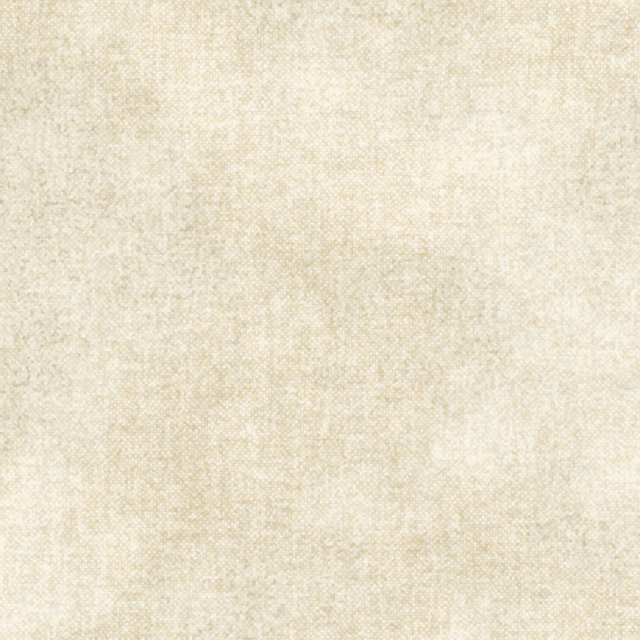
Reproduce this texture procedurally as a Shadertoy shader.

```glsl
// Aged cream linen: a fine plain weave with soft cloudy stains and ochre flecks.

const vec3 SHADE = vec3(0.870, 0.843, 0.758);
const vec3 PALE = vec3(0.968, 0.950, 0.898);
const vec3 OCHRE_SHIFT = vec3(0.006, -0.020, -0.060);
const vec3 FLECK_SHIFT = vec3(-0.065, -0.075, -0.095);

const float THREADS = 210.0;        // threads across the canvas
const float THREAD_WANDER = 1.3;    // sideways drift, in threads
const float RELIEF = 0.30;          // dark gaps between threads
const float CROSSING = 0.27;        // over and under alternation
const float CLOUD_SCALE = 4.5;
const float CLOUD_CONTRAST = 1.0;
const float SLUB_CONTRAST = 0.36;
const float GRAIN_SCALE = 230.0;
const float GRAIN_CONTRAST = 0.68;
const float FLECK_SCALE = 190.0;
const float PI = 3.14159265;

vec3 hash3(vec2 cell) {
    vec3 p = fract(cell.xyx * vec3(0.1031, 0.1030, 0.0973));
    p += dot(p, p.yxz + 33.33);
    return fract((p.xxy + p.yzz) * p.zyx);
}

// Cellular noise: random values blended by distance to scattered points
float cellNoise(vec2 p) {
    vec2 cell = floor(p);
    float total = 0.0;
    float weightSum = 0.0;
    for (int y = -1; y <= 1; y++) {
        for (int x = -1; x <= 1; x++) {
            vec2 neighbour = cell + vec2(x, y);
            vec3 seed = hash3(neighbour);
            vec2 offset = neighbour + 0.15 + 0.7 * seed.xy - p;
            float weight = exp(-5.0 * dot(offset, offset));
            total += weight * seed.z;
            weightSum += weight;
        }
    }
    return total / weightSum;
}

// Layered cellular noise, centred on zero
float clouds(vec2 p) {
    float sum = 0.0;
    float amplitude = 0.5;
    for (int i = 0; i < 5; i++) {
        sum += amplitude * (cellNoise(p) - 0.5);
        p = mat2(0.8, 0.6, -0.6, 0.8) * p * 2.1 + 17.3;
        amplitude *= 0.62;
    }
    return sum;
}

// Plain weave height, centred on zero
float weave(vec2 uv) {
    vec2 wander = vec2(cellNoise(uv * 30.0 + 5.0), cellNoise(uv * 30.0 + 61.0)) - 0.5;
    vec2 wave = sin(PI * (uv * THREADS + THREAD_WANDER * wander));
    float threads = abs(wave.x * wave.y) - 0.405;
    return RELIEF * threads + CROSSING * wave.x * wave.y;
}

// Uneven thread thickness as short horizontal and vertical streaks
float slubs(vec2 uv) {
    float weft = cellNoise(uv * vec2(22.0, THREADS) + 31.0);
    float warp = cellNoise(uv * vec2(THREADS, 22.0) + 83.0);
    return weft + warp - 1.0;
}

void mainImage(out vec4 fragColor, in vec2 fragCoord) {
    vec2 uv = fragCoord / iResolution.y;

    // Broad stains and the worn areas where the weave fades
    float cloud = clouds(uv * CLOUD_SCALE + 3.0);
    float worn = smoothstep(-0.14, 0.18, clouds(uv * 2.6 + 47.0));
    float grain = cellNoise(uv * GRAIN_SCALE + 11.0) - 0.5;

    // Lightness of the cloth
    float tone = 0.55 + CLOUD_CONTRAST * cloud;
    tone += weave(uv) * mix(1.15, 0.70, worn);
    tone += SLUB_CONTRAST * slubs(uv) * mix(1.1, 0.7, worn);
    tone += GRAIN_CONTRAST * grain;
    vec3 color = mix(SHADE, PALE, clamp(tone, -0.2, 1.1));

    // Warm yellow tint, patchy and mottled from thread to thread
    float mottle = cellNoise(uv * 150.0 + 29.0) - 0.5;
    float warmth = 0.50 - 0.32 * worn + 1.1 * mottle - 0.6 * grain;
    color += OCHRE_SHIFT * clamp(warmth, 0.0, 1.2);

    // Small brown flecks gathered in the darker stains
    float fleck = smoothstep(0.64, 0.86, cellNoise(uv * FLECK_SCALE + 7.0));
    float gather = smoothstep(0.14, -0.16, cloud) * mix(0.45, 1.0, worn);
    color += FLECK_SHIFT * fleck * gather;

    fragColor = vec4(clamp(color, 0.0, 1.0), 1.0);
}
```
